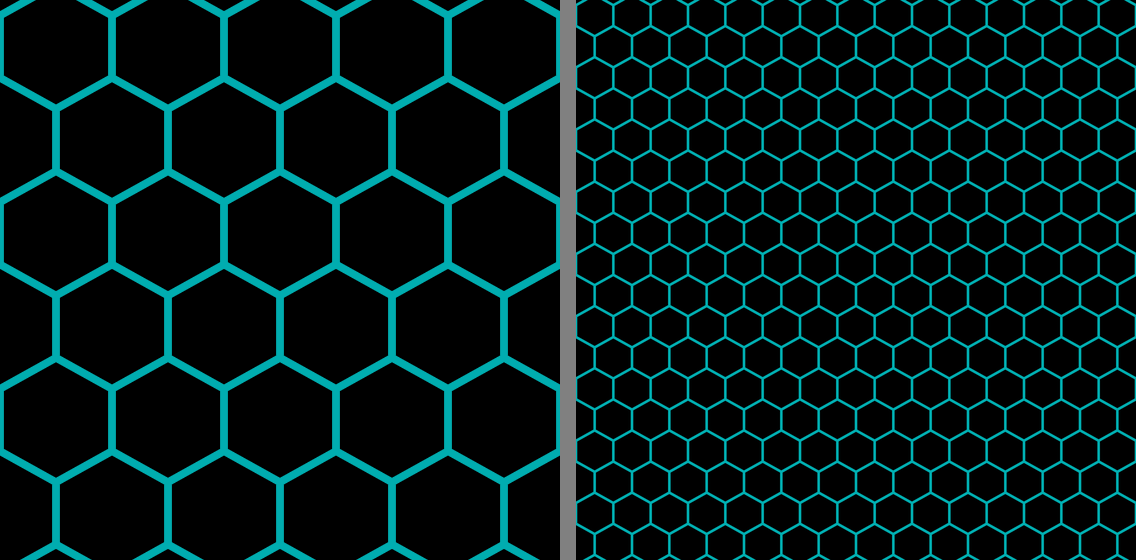
Left: one tile. Right: repeated 3 by 3.
A WebGL 2 fragment shader for this pattern:

```glsl
#version 300 es
precision highp float;
// Draws a seamless honeycomb of teal outlines on black.

#define COLUMNS 5.0                         // cells across
#define ROW_PAIRS 3.0                       // pairs of staggered rows down
#define LINE_WIDTH 0.0139                   // in canvas units
#define LINE_COLOR vec3(0.0, 0.68, 0.69)
#define CELL_COLOR vec3(0.0)

uniform vec2 u_resolution;
out vec4 fragColor;

// Size of the repeating block, which holds two staggered cells
const vec2 PERIOD = 1.0 / vec2(COLUMNS, ROW_PAIRS);

// Signed distance to an upright hexagon, negative inside
float hexagonDistance(vec2 p) {
    float halfWidth = 0.5 * PERIOD.x;
    float apexHeight = PERIOD.y / 3.0;
    vec2 slantNormal = normalize(vec2(0.5 * apexHeight, halfWidth));
    p = abs(p);
    float side = p.x - halfWidth;
    float slant = dot(p - vec2(0.0, apexHeight), slantNormal);
    return max(side, slant);
}

// Offset from the nearest lattice point, wrapped over the period
vec2 wrapToCell(vec2 p) {
    return (fract(p / PERIOD + 0.5) - 0.5) * PERIOD;
}

void main() {
    vec2 uv = gl_FragCoord.xy / u_resolution;

    // Two interleaved lattices cover the plane
    vec2 evenRow = uv - vec2(0.0, 0.25 * PERIOD.y);
    vec2 oddRow = evenRow - 0.5 * PERIOD;
    float cell = min(hexagonDistance(wrapToCell(evenRow)),
                     hexagonDistance(wrapToCell(oddRow)));

    // Outline straddling the shared cell borders
    float outline = abs(cell) - 0.5 * LINE_WIDTH;
    float pixel = 1.0 / min(u_resolution.x, u_resolution.y);
    float coverage = clamp(0.5 - outline / pixel, 0.0, 1.0);

    fragColor = vec4(mix(CELL_COLOR, LINE_COLOR, coverage), 1.0);
}
```
